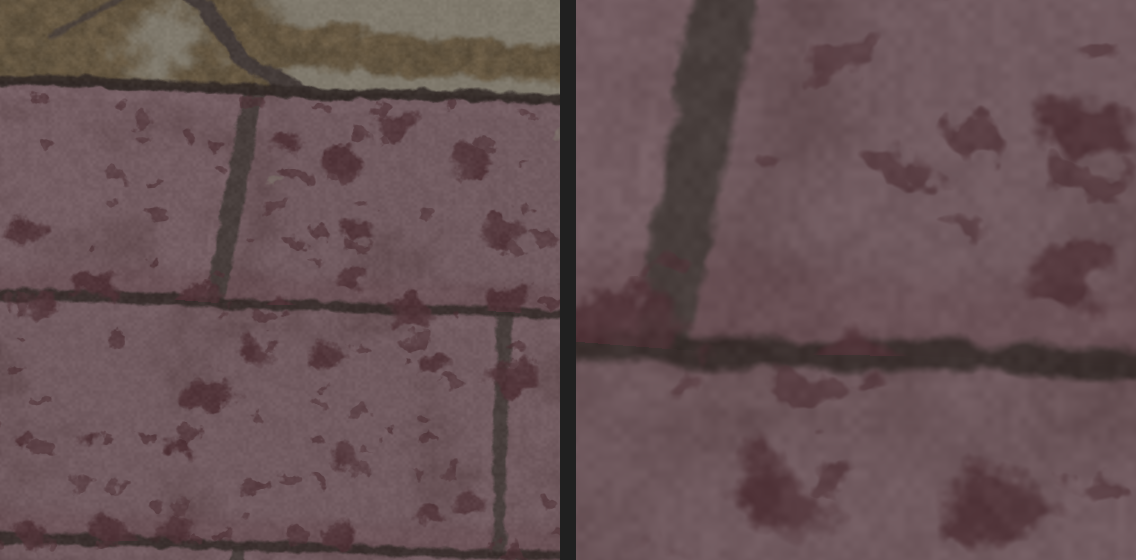
Left, the full canvas; right, a detail of the centre.
Write a Shadertoy shader that draws this texture.

```glsl
const vec3 BRICK = vec3(0.45, 0.36, 0.38);
const vec3 BRICK_DARK = vec3(0.40, 0.31, 0.325);
const vec3 STAIN = vec3(0.31, 0.195, 0.215);
const vec3 MORTAR = vec3(0.27, 0.235, 0.225);
const vec3 CRACK = vec3(0.20, 0.165, 0.155);
const vec3 OCHRE = vec3(0.37, 0.315, 0.235);
const vec3 PALE = vec3(0.50, 0.475, 0.425);

float hash(vec2 p) {
    return fract(sin(dot(p, vec2(127.1, 311.7))) * 43758.5453);
}

float noise(vec2 p) {
    vec2 i = floor(p), f = fract(p);
    f = f * f * (3.0 - 2.0 * f);
    return mix(mix(hash(i), hash(i + vec2(1, 0)), f.x),
               mix(hash(i + vec2(0, 1)), hash(i + vec2(1, 1)), f.x), f.y);
}

float fbm(vec2 p) {
    float sum = 0.0, amp = 0.5;
    for (int i = 0; i < 4; i++) {
        sum += amp * noise(p);
        p = p * 2.03 + 17.3;
        amp *= 0.5;
    }
    return sum / 0.9375;
}

float segment(vec2 p, vec2 a, vec2 b) {
    vec2 d = b - a;
    return length(p - a - d * clamp(dot(p - a, d) / dot(d, d), 0.0, 1.0));
}

// Coverage of a line with the given half width
float line(float dist, float halfWidth) {
    return 1.0 - smoothstep(halfWidth - 0.004, halfWidth + 0.004, dist);
}

// Ragged spots, at most one per cell
float spots(vec2 p, float cell, float chance, float seed) {
    vec2 warp = vec2(fbm(p * 34.0 + seed), fbm(p * 34.0 + seed + 41.0)) - 0.5;
    vec2 q = p / cell + warp * 0.055 / cell;
    float cover = 0.0;
    for (int y = -1; y <= 1; y++)
    for (int x = -1; x <= 1; x++) {
        vec2 id = floor(q) + vec2(x, y);
        vec2 center = id + 0.2 + 0.6 * vec2(hash(id + seed), hash(id + seed + 5.3));
        float radius = mix(0.1, 0.27, hash(id + seed + 9.1));
        float dist = length((q - center) * vec2(0.75, 1.1)) - radius;
        float present = step(hash(id + seed + 13.7), chance);
        cover = max(cover, present * (1.0 - smoothstep(-0.05, 0.05, dist)));
    }
    return cover;
}

// Stained stone with a crack between two slabs
vec3 stone(vec2 p, float rough) {
    float side = smoothstep(-0.01, 0.01, p.x - 0.345 - (1.0 - p.y) * 0.95);
    float blotch = fbm(p * 22.0) - 0.5;
    float band = abs(p.y - 0.955 + 0.07 * p.x) + blotch * 0.05;
    float rightOchre = 1.0 - smoothstep(0.025, 0.045, band);
    rightOchre = max(rightOchre, 1.0 - smoothstep(0.45, 0.53, p.x + blotch * 0.1));
    float leftOchre = smoothstep(0.02, 0.11, length(p - vec2(0.30, 0.92)) + blotch * 0.16);
    float ochre = mix(leftOchre, rightOchre, side);
    vec3 col = mix(PALE, OCHRE * (0.85 + 0.35 * fbm(p * 55.0)), ochre * 0.95);
    float dist = min(segment(p, vec2(0.345, 1.01), vec2(0.44, 0.89)),
                     segment(p, vec2(0.44, 0.89), vec2(0.54, 0.833)));
    col = mix(col, MORTAR, line(dist + rough, 0.014));
    float hairline = segment(p, vec2(0.09, 0.935), vec2(0.22, 1.005));
    return mix(col, MORTAR, 0.8 * line(hairline + rough * 0.5, 0.005));
}

// Brick face: x and y are distances to the side and bed joints
vec3 brick(vec2 p, vec2 joint, float toBottom, float tone) {
    float cloud = fbm(p * 9.0);
    vec3 col = mix(BRICK_DARK, BRICK, smoothstep(0.15, 0.5, cloud)) * (0.985 + 0.03 * tone);
    float lowerBand = 1.0 - smoothstep(0.025, 0.065, toBottom + 0.03 * (cloud - 0.5));
    col = mix(col, vec3(0.395, 0.29, 0.31), 0.6 * lowerBand);
    float rim = 1.0 - smoothstep(0.004, 0.014, abs(min(joint.x, joint.y) - 0.025));
    return col + 0.022 * rim * noise(p * 40.0);
}

void mainImage(out vec4 fragColor, in vec2 fragCoord) {
    vec2 p = fragCoord / iResolution.xy;
    float rough = (fbm(p * 45.0) - 0.5) * 0.018;

    // Tilted courses that grow taller towards the bottom
    float depth = 0.857 - p.y - 0.036 * p.x + (noise(p * 7.0) - 0.5) * 0.008;
    float course = (sqrt(0.1274 + 0.1 * depth) - 0.357) / 0.05;
    float row = floor(course), f = course - row;
    float height = 0.38 + 0.05 * row;

    // Side joints, offset by half a brick on alternate courses
    float lean = mix(0.07, 0.01, clamp(row, 0.0, 1.0)) * (0.5 - f);
    float along = (p.x - 0.42 - lean) / 0.95 - 0.5 * mod(row, 2.0);
    float sideDist = abs(fract(along + 0.5) - 0.5) * 0.95;
    float bedDist = min(f, 1.0 - f) * height;
    float tone = hash(vec2(floor(along), row));

    vec3 col = brick(p, vec2(sideDist, bedDist), (1.0 - f) * height, tone);

    // Mortar, then stains that run over it
    float sideWidth = mix(0.018, 0.012, clamp(row, 0.0, 1.0));
    float bedWidth = mix(0.011, 0.007, p.x);
    col = mix(col, MORTAR, 0.92 * line(sideDist + rough, sideWidth));
    col = mix(col, CRACK, 0.85 * line(bedDist + rough * 0.7, bedWidth));
    float nearBed = 1.0 - smoothstep(0.02, 0.07, (1.0 - f) * height);
    float stain = max(spots(p, 0.135, 0.55 + 0.3 * nearBed, 3.0),
                      0.75 * spots(p, 0.06, 0.38, 27.0));
    col = mix(col, STAIN, stain * (0.65 + 0.35 * noise(p * 30.0)));
    col = mix(col, PALE, 0.5 * spots(p, 0.09, 0.04, 61.0));

    // Stone border above the first bed joint
    float border = 1.0 - smoothstep(-0.004, 0.004, depth);
    col = mix(col, stone(p, rough), border);
    col = mix(col, CRACK, 0.9 * line(abs(depth) + rough * 0.7, 0.009));

    // Fine grain
    col += (noise(p * 190.0) - 0.5) * 0.035 + (noise(p * 80.0) - 0.5) * 0.02;
    fragColor = vec4(col, 1.0);
}
```
